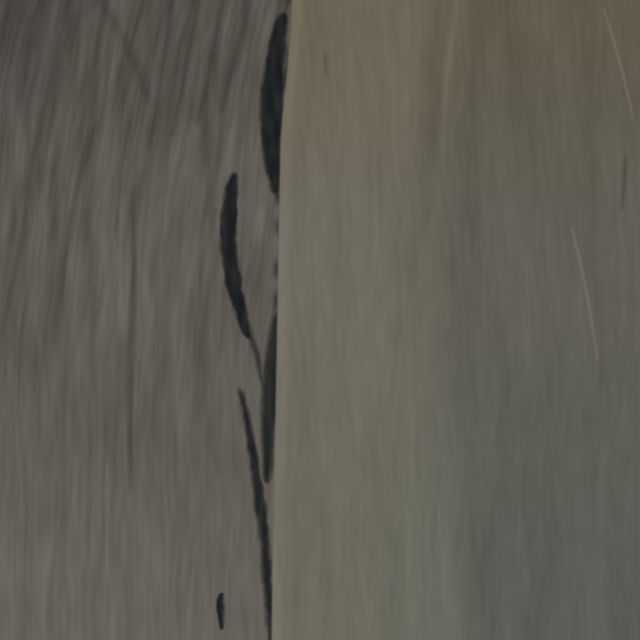
Write a Shadertoy shader that draws this texture.

```glsl
// Two weathered grey wood planks: a rough one with dark cracks beside a smooth one.
#define ROUGH_GRAIN 0.115
#define SMOOTH_GRAIN 0.042
#define FIBRE_GRAIN 0.035
#define EDGE_SOFT 0.0025
#define CRACK_WOBBLE 0.006
#define CRACK_COLOR vec3(0.11, 0.115, 0.12)
#define ROUGH_COLOR vec3(0.375, 0.36, 0.333)
#define SMOOTH_COLOR vec3(0.425, 0.412, 0.368)
#define SHADE_COLOR vec3(0.375, 0.368, 0.332)
#define SCRATCH_COLOR vec3(0.50, 0.48, 0.43)

vec2 hashGradient(vec2 cell) {
    vec3 h = fract(cell.xyx * vec3(0.1031, 0.1030, 0.0973));
    h += dot(h, h.yzx + 33.33);
    float angle = 6.2832 * fract((h.x + h.y) * h.z);
    return vec2(cos(angle), sin(angle));
}

float gradientNoise(vec2 p) {
    vec2 i = floor(p), f = p - i;
    vec2 u = f * f * f * (f * (f * 6.0 - 15.0) + 10.0);
    vec2 e = vec2(0.0, 1.0);
    float low = mix(dot(hashGradient(i), f), dot(hashGradient(i + e.yx), f - e.yx), u.x);
    float high = mix(dot(hashGradient(i + e), f - e), dot(hashGradient(i + 1.0), f - 1.0), u.x);
    return mix(low, high, u.y);
}

float fbm(vec2 p) {
    float sum = 0.0, amplitude = 0.6;
    for (int i = 0; i < 4; i++) {
        sum += amplitude * gradientNoise(p);
        p = p * vec2(1.9, 2.1) + 17.3;
        amplitude *= 0.6;
    }
    return sum;
}

// Bowed upright lens from its low end to its high end
float sliver(vec2 p, vec2 low, vec2 high, float bow, float halfWidth, float soft) {
    float t = clamp((p.y - low.y) / (high.y - low.y), 0.0, 1.0);
    float arch = 4.0 * t * (1.0 - t);
    float centre = mix(low.x, high.x, t) + bow * arch;
    float d = abs(p.x - centre) - halfWidth * sqrt(arch);
    return (1.0 - smoothstep(-soft, soft, d)) * smoothstep(0.0, 0.15, arch);
}

float seamX(float y) {
    return 0.424 + 0.018 * y + 0.014 * smoothstep(0.75, 1.0, y);
}

vec3 roughPlank(vec2 p) {
    // Fibres lean to the right towards the top
    float rise = max(p.y - 0.3, 0.0);
    float bend = 0.012 * gradientNoise(p * vec2(7.0, 4.0));
    vec2 q = vec2(p.x - 0.15 * rise * rise + bend, p.y);
    float grain = fbm(q * vec2(38.0, 4.5));
    float fibre = gradientNoise(q * vec2(125.0, 13.0) + 5.0);
    float upper = smoothstep(0.15, 0.8, p.y);
    vec3 color = ROUGH_COLOR + vec3(0.022) * (1.0 - smoothstep(0.0, 0.35, p.y));
    color *= 1.0 - 0.13 * smoothstep(0.6, 1.0, p.y);
    color *= 1.0 - 0.08 * smoothstep(0.2, 0.0, p.x) * smoothstep(0.25, 0.6, p.y);
    color += ROUGH_GRAIN * mix(0.45, 1.0, upper) * grain + FIBRE_GRAIN * fibre;

    // Soft furrows in the upper part and around the knot
    float furrow = 0.0;
    for (int i = 0; i < 4; i++) {
        float k = float(i);
        furrow += sliver(p, vec2(0.23 + 0.038 * k, 0.76 + 0.02 * k),
                         vec2(0.275 + 0.042 * k, 1.06), 0.003, 0.004, 0.008);
    }
    furrow += sliver(q, vec2(0.205, 0.22), vec2(0.19, 0.72), 0.004, 0.003, 0.007);
    furrow += 0.7 * sliver(q, vec2(0.085, 0.45), vec2(0.11, 0.82), -0.006, 0.003, 0.007);
    furrow += 0.7 * sliver(p, vec2(0.235, 0.83), vec2(0.12, 1.05), 0.015, 0.006, 0.012);
    furrow += 0.6 * sliver(p, vec2(0.345, 0.25), vec2(0.355, 0.65), -0.032, 0.007, 0.014);
    color *= 1.0 - 0.2 * min(furrow, 1.3);
    float pale = sliver(p, vec2(0.167, 0.1), vec2(0.168, 0.28), 0.0, 0.002, 0.004);
    pale += 0.6 * sliver(p, vec2(0.335, 0.67), vec2(0.385, 0.87), -0.002, 0.003, 0.008);
    color = mix(color, SCRATCH_COLOR, 0.5 * pale);

    // Dark cracks with ragged edges
    vec2 c = p;
    c.x += CRACK_WOBBLE * fbm(p * vec2(45.0, 26.0));
    float crack = sliver(c, vec2(0.433, 0.69), vec2(0.443, 0.985), -0.013, 0.017, 0.005);
    crack = max(crack, sliver(c, vec2(0.393, 0.465), vec2(0.367, 0.735), -0.021, 0.013, 0.004));
    crack = max(crack, 0.85 * sliver(c, vec2(0.417, 0.24), vec2(0.434, 0.52), -0.003, 0.012, 0.006));
    crack = max(crack, 0.95 * sliver(c, vec2(0.424, -0.04), vec2(0.374, 0.4), 0.011, 0.0075, 0.005));
    crack = max(crack, 0.7 * sliver(c, vec2(0.416, 0.38), vec2(0.385, 0.51), 0.0, 0.004, 0.005));
    crack = max(crack, sliver(c, vec2(0.346, 0.015), vec2(0.345, 0.075), 0.0, 0.005, 0.003));
    float seamDark = smoothstep(0.014, 0.0, seamX(p.y) - c.x);
    seamDark *= smoothstep(-0.25, 0.3, gradientNoise(p * vec2(30.0, 22.0)));
    crack = max(crack, 0.75 * seamDark * smoothstep(0.4, 0.5, p.y));
    crack *= 0.92 + 0.3 * gradientNoise(p * vec2(90.0, 22.0));
    return mix(color, CRACK_COLOR, clamp(crack, 0.0, 1.0));
}

vec3 smoothPlank(vec2 p) {
    float ridge = p.x - 0.677 - 0.15 * (p.y - 0.55) * (p.y - 0.55);
    ridge += 0.006 * gradientNoise(p * vec2(3.0, 7.0));
    vec3 color = mix(SMOOTH_COLOR, SHADE_COLOR, smoothstep(-0.03, 0.045, ridge));

    // Warm top, cool green-grey lower right
    color += vec3(0.0, -0.018, -0.035) * smoothstep(0.6, 1.0, p.y);
    color += vec3(-0.02, 0.0, 0.004) * smoothstep(0.55, 0.1, p.y) * smoothstep(0.4, 0.85, p.x);
    color *= 1.0 - 0.1 * exp(-pow((ridge + 0.018) / 0.022, 2.0)) * smoothstep(0.4, 0.85, p.y);
    color += 0.025 * exp(-pow((ridge - 0.006) / 0.006, 2.0)) * smoothstep(0.6, 0.9, p.y);
    color += 0.025 * exp(-pow((p.x - seamX(p.y) - 0.008) / 0.01, 2.0));

    vec2 q = vec2(p.x + 0.02 * p.y * p.y, p.y);
    color += SMOOTH_GRAIN * fbm(q * vec2(22.0, 2.5) + 9.0);
    color += 0.55 * FIBRE_GRAIN * gradientNoise(q * vec2(120.0, 16.0) + 3.0);

    // Pale scratches and small dark flecks
    float pale = sliver(p, vec2(0.934, 0.43), vec2(0.892, 0.65), 0.004, 0.0015, 0.004);
    pale += sliver(p, vec2(0.99, 0.81), vec2(0.942, 0.99), 0.003, 0.0015, 0.004);
    pale += 0.5 * sliver(p, vec2(0.697, 0.07), vec2(0.682, 0.24), 0.0, 0.0015, 0.004);
    color = mix(color, SCRATCH_COLOR, 0.65 * pale);
    float fleck = sliver(p, vec2(0.972, 0.67), vec2(0.978, 0.76), 0.0, 0.003, 0.005);
    fleck += 0.6 * sliver(p, vec2(0.508, 0.88), vec2(0.509, 0.92), 0.0, 0.003, 0.004);
    return color * (1.0 - 0.2 * fleck);
}

void mainImage(out vec4 fragColor, in vec2 fragCoord) {
    vec2 p = fragCoord / iResolution.xy;
    float side = smoothstep(-EDGE_SOFT, EDGE_SOFT, p.x - seamX(p.y));
    fragColor = vec4(mix(roughPlank(p), smoothPlank(p), side), 1.0);
}
```
